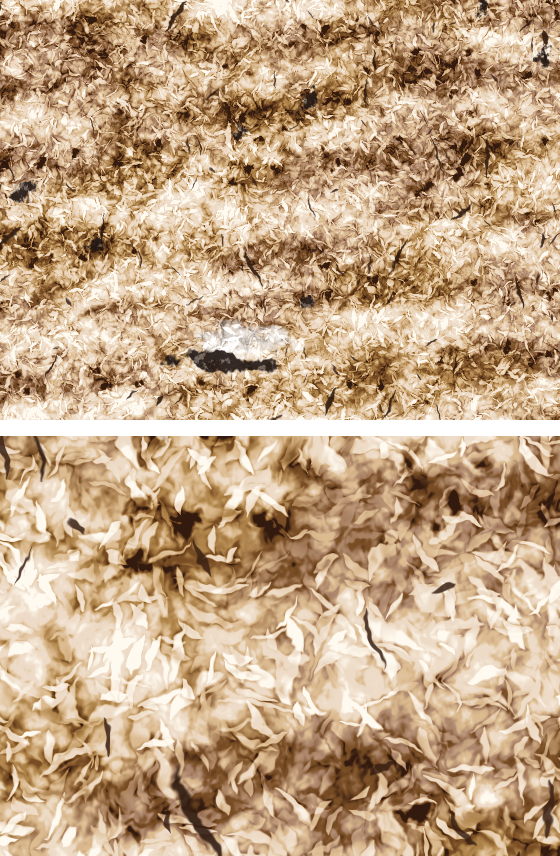
Top, the full canvas; bottom, a detail of the centre.
Reproduce this texture procedurally as a WebGL 1 fragment shader.

```glsl
precision highp float;
// Weathered, pulped plant fibre: pale matted strands, brown stains, dark needles and grit.

uniform vec2 u_resolution;

vec3 hash3(vec2 c) {
  vec3 q = fract(vec3(c.xyx) * vec3(0.1031, 0.1030, 0.0973));
  q += dot(q, q.yxz + 33.33);
  return fract((q.xxy + q.yzz) * q.zyx);
}

// Layered sines: a smooth, irregular field around zero.
float drift(vec2 p) {
  float sum = 0.0, amp = 0.5;
  for (int i = 0; i < 4; i++) {
    sum += amp * sin(p.x + 1.7 * sin(p.y * 0.8)) * cos(p.y + 1.3 * sin(p.x * 0.7));
    p = mat2(1.6, 1.2, -1.2, 1.6) * p + 3.1;
    amp *= 0.6;
  }
  return sum;
}

// Cellular noise: nearest distance, second distance, id of the nearest cell.
vec3 cellular(vec2 p) {
  vec2 base = floor(p);
  vec3 best = vec3(8.0, 8.0, 0.0);
  for (int j = -1; j <= 1; j++) {
    for (int i = -1; i <= 1; i++) {
      vec2 cell = base + vec2(float(i), float(j));
      vec3 h = hash3(cell + 71.0);
      float d = length(p - cell - h.xy);
      if (d < best.x) best = vec3(d, best.x, h.z);
      else best.y = min(best.y, d);
    }
  }
  return best;
}

// Distance to a bent strand with tapered ends, in cell units.
float strand(vec2 d, float angle, float halfLength, float halfWidth, float bend) {
  float c = cos(angle), s = sin(angle);
  d = vec2(c * d.x + s * d.y, c * d.y - s * d.x);
  d.y += bend * d.x * d.x;
  float along = clamp(d.x, -halfLength, halfLength);
  float taper = 1.0 - 0.85 * along * along / (halfLength * halfLength);
  return length(vec2(d.x - along, d.y)) - halfWidth * taper;
}

// Paints one layer of overlapping fibres, each with a shadow, over a tone.
float paintFibres(float tone, vec2 p, float scale, float seed) {
  p *= scale;
  float soft = max(0.03, 0.75 * scale / u_resolution.y);
  for (int j = -1; j <= 1; j++) {
    for (int i = -1; i <= 1; i++) {
      vec2 cell = floor(p) + vec2(float(i), float(j));
      vec3 h = hash3(cell + seed), k = hash3(cell + seed + 31.0);
      float d = strand(p - cell - h.xy, h.z * 3.1416, 0.25 + 0.4 * k.x,
                       0.05 + 0.1 * k.y, 0.9 * (k.y - 0.5));
      tone -= 0.09 * (1.0 - smoothstep(0.0, 0.16, d));
      tone = mix(tone, 0.47 + 0.53 * k.z, 0.8 * (1.0 - smoothstep(-soft, soft, d)));
    }
  }
  return tone;
}

// Coverage of sparse, thin dark needles, mostly upright or slanted.
float needles(vec2 p, float scale, float share) {
  p *= scale;
  float cover = 0.0, soft = max(0.012, 0.8 * scale / u_resolution.y);
  for (int j = -1; j <= 1; j++) {
    for (int i = -1; i <= 1; i++) {
      vec2 cell = floor(p) + vec2(float(i), float(j));
      vec3 h = hash3(cell + 211.0), k = hash3(cell + 307.0);
      float d = strand(p - cell - h.xy, 0.4 + 2.1 * h.z, 0.1 + 0.24 * k.x,
                       0.015 + 0.03 * k.y, 0.6 * (k.y - 0.5));
      cover = max(cover, step(k.z, share) * (1.0 - smoothstep(-soft, soft, d)));
    }
  }
  return cover;
}

// Dark bark through brown and tan to cream and white.
vec3 palette(float tone, float pinkness) {
  vec3 tanColor = mix(vec3(0.69, 0.52, 0.29), vec3(0.68, 0.53, 0.43), pinkness);
  vec3 color = mix(vec3(0.20, 0.10, 0.06), vec3(0.47, 0.30, 0.14), smoothstep(0.10, 0.30, tone));
  color = mix(color, tanColor, smoothstep(0.30, 0.48, tone));
  color = mix(color, vec3(0.86, 0.73, 0.56), smoothstep(0.46, 0.62, tone));
  color = mix(color, vec3(0.93, 0.86, 0.78), smoothstep(0.61, 0.75, tone));
  return mix(color, vec3(1.0, 0.98, 0.94), smoothstep(0.78, 0.96, tone));
}

void main() {
  vec2 p = gl_FragCoord.xy / u_resolution.y;
  vec2 warped = p + 0.008 * vec2(drift(p * 42.0), drift(p * 42.0 + 20.0));

  // Matted fibres over a mottled pulp.
  float tone = 0.62 + 0.3 * drift(p * 75.0);
  for (int i = 0; i < 5; i++) {
    float layer = float(i);
    tone = paintFibres(tone, warped + 0.37 * layer, 19.0 + 4.5 * layer, 17.0 * layer + 5.0);
  }

  // Ragged stains drawn out sideways, with faint wavy bands.
  float stain = max(drift(p * vec2(4.5, 14.0) + 2.0), -0.55);
  float band = sin(p.y * 38.0 + 1.6 * sin(p.x * 3.7) + 0.9 * sin(p.x * 9.0 + 2.0));
  tone += 0.055 + 0.27 * stain + 0.06 * band + 0.17 * drift(p * vec2(17.0, 24.0) + 5.0);
  float shade = 1.0 - smoothstep(-0.5, 0.35, stain + 0.25 * band);

  // Broad cracks between pads of pulp, deeper on the left.
  vec3 pad = cellular(p * 8.5 + 0.45 * drift(p * 24.0) + 3.0);
  float crack = 1.0 - smoothstep(0.0, 0.22, pad.y - pad.x);
  tone -= crack * mix(0.2, 0.07, smoothstep(0.2, 0.9, p.x));

  // Small crevices and ragged dark pits that gather in the stains.
  vec3 clump = cellular(warped * 27.0 + 0.4 * drift(p * 55.0));
  tone -= 0.12 * (0.3 + shade) * (1.0 - smoothstep(0.0, 0.28, clump.y - clump.x));
  float pit = 1.0 - smoothstep(0.1, 0.36, clump.x + 0.15 * drift(p * 95.0));
  tone -= 0.55 * step(0.86, clump.z) * min(1.0, 0.25 + shade) * pit;

  float pinkness = smoothstep(-0.3, 0.3, drift(p * 5.0 + 9.0));
  vec3 color = palette(tone, pinkness);

  // A bleached scar with a charred lower rim.
  float scar = length((p - vec2(0.57, 0.18)) / vec2(0.14, 0.05)) + 0.7 * drift(p * 36.0);
  color = mix(color, vec3(0.98, 0.97, 0.97) * (0.45 + 0.7 * tone), 0.8 * (1.0 - smoothstep(0.4, 1.0, scar)));
  float char_ = length((p - vec2(0.53, 0.14)) / vec2(0.15, 0.03)) + 0.9 * drift(p * 31.0 + 4.0);
  float charred = 1.0 - smoothstep(0.45, 0.75, char_);

  // Needles, then black grit with faint grey glints.
  color = mix(color, vec3(0.17, 0.09, 0.05), 0.88 * needles(warped, 7.0, 0.3));
  color = mix(color, vec3(0.22, 0.12, 0.07), 0.85 * needles(warped + 4.3, 14.0, 0.26));
  vec3 grit = cellular(warped * 12.0 + 0.3 * drift(p * 45.0) + 6.0);
  float lump = step(0.95, grit.z) * (1.0 - smoothstep(0.12, 0.27, grit.x + 0.15 * drift(p * 80.0)));
  float glint = smoothstep(0.2, 0.6, drift(p * 85.0));
  vec3 gritColor = mix(vec3(0.12, 0.08, 0.07), vec3(0.42, 0.37, 0.34), glint);
  color = mix(color, gritColor, 0.9 * max(lump, charred));

  gl_FragColor = vec4(color, 1.0);
}
```
